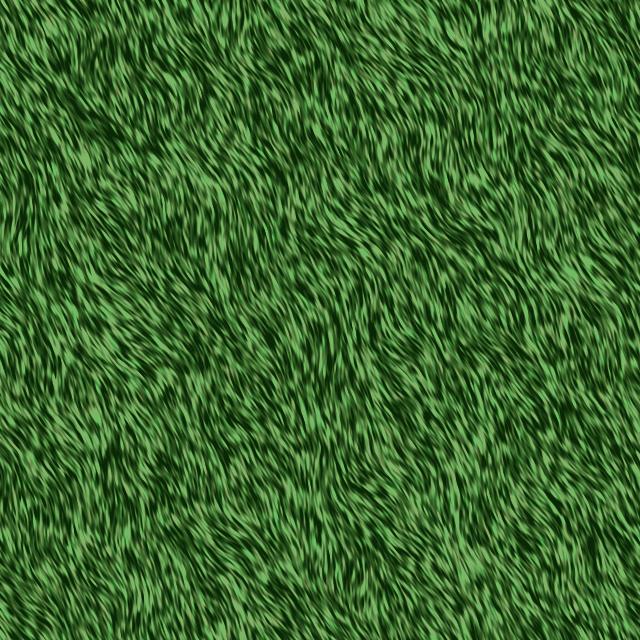
Reproduce this texture procedurally as a WebGL 1 fragment shader.

```glsl
precision highp float;
uniform vec2 u_resolution;

vec4 hash4(vec2 p) {
  vec4 h = fract(p.xyxy * vec4(0.1031, 0.1030, 0.0973, 0.1099));
  h += dot(h, h.wzxy + 33.33);
  return fract((h.xxyz + h.yzzw) * h.zywx);
}

float cornerSlope(vec2 cell, vec2 offset) {
  float angle = 6.2832 * hash4(cell + 57.0).x;
  return dot(vec2(cos(angle), sin(angle)), offset);
}

float gradientNoise(vec2 p) {
  vec2 i = floor(p), f = p - i;
  vec2 s = f * f * f * (f * (f * 6.0 - 15.0) + 10.0);
  vec2 e = vec2(1.0, 0.0);
  return mix(mix(cornerSlope(i, f), cornerSlope(i + e.xy, f - e.xy), s.x),
             mix(cornerSlope(i + e.yx, f - e.yx), cornerSlope(i + e.xx, f - e.xx), s.x), s.y);
}

// Lean of the grass to the left of vertical, in radians
float leanAngle(vec2 p) {
  return 0.45 + 0.75 * gradientNoise(p * 7.0) + 0.5 * gradientNoise(p * 15.0 + 31.0);
}

// Sum of thin soft blades: x is brightness, y is tint
vec2 bladeField(vec2 p) {
  vec2 grid = p * 118.0;
  vec2 home = floor(grid);
  vec2 total = vec2(0.0);
  for (int y = -2; y <= 2; y++) {
    for (int x = -2; x <= 2; x++) {
      vec2 cell = home + vec2(float(x), float(y));
      float lean = leanAngle((cell + 0.5) / 118.0);
      vec2 along = vec2(-sin(lean), cos(lean));
      vec2 across = vec2(along.y, -along.x);
      for (int k = 0; k < 4; k++) {
        vec4 rnd = hash4(cell + 211.0 * float(k) + 9.0);
        vec2 d = grid - cell - rnd.xy;
        float l = dot(d, along);
        float w = dot(d, across) + 0.03 * l * l;
        float blade = exp(-0.5 * (l * l / 0.56 + w * w / 0.0196));
        total += blade * (rnd.zw * 2.0 - 1.0);
      }
    }
  }
  return total / 0.66;
}

void main() {
  vec2 p = gl_FragCoord.xy / u_resolution.y;
  vec2 field = bladeField(p);
  float light = field.x + 0.25 * gradientNoise(p * 13.0 + 70.0) + 0.06;
  light *= 1.35 / sqrt(1.0 + 0.2 * light * light);

  // Shade from gaps through body to lit tips
  vec3 gap = vec3(0.05, 0.17, 0.03);
  vec3 body = vec3(0.19, 0.36, 0.13);
  vec3 tip = vec3(0.45, 0.68, 0.37);
  vec3 color = mix(gap, body, clamp(light / 1.5 + 1.0, -0.1, 1.0));
  color = mix(color, tip, clamp(light / 1.6, 0.0, 1.12));

  // Some blades drier, some fresher
  color += vec3(0.025, -0.012, 0.005) * field.y * smoothstep(-1.0, 1.0, light);
  gl_FragColor = vec4(clamp(color, 0.0, 1.0), 1.0);
}
```
